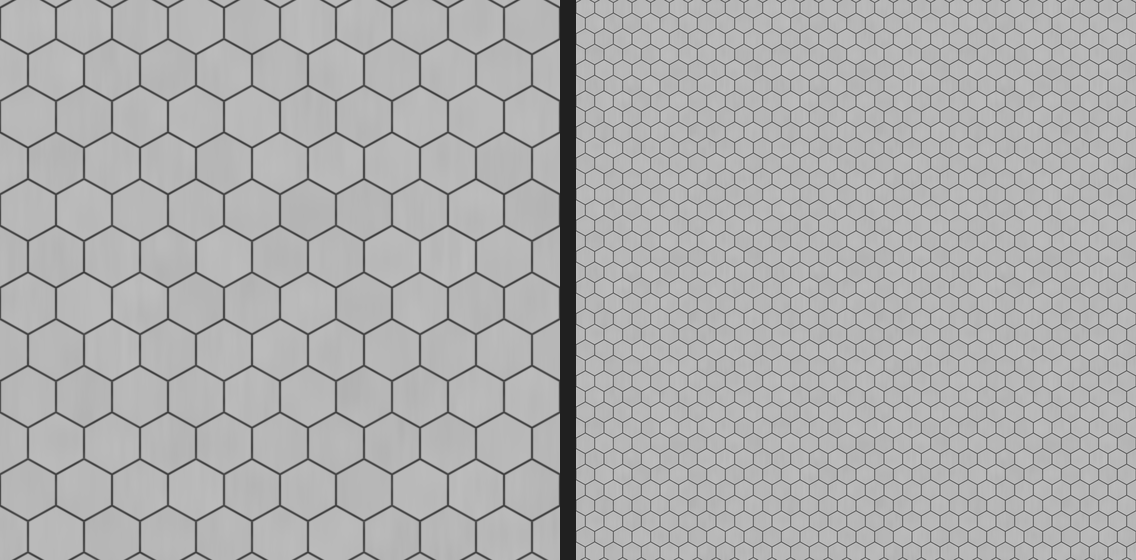
Left, the tile; right, the same tile 3 across and 3 down.
This pattern is drawn by a three.js fragment shader. Its source:

```glsl
varying vec2 vUv;

const vec2 TILES = vec2(10.0, 12.0);      // columns and staggered rows
const vec3 FACE_COLOR = vec3(0.72);
const vec3 JOINT_COLOR = vec3(0.24);
const float JOINT_HALF_WIDTH = 0.0036;    // includes the soft edge
const float TONE_VARIATION = 0.014;       // brightness spread between tiles
const float STREAK_STRENGTH = 0.026;
const float CLOUD_STRENGTH = 0.018;
const float JOINT_VARIATION = 0.05;
const vec2 BROAD_STREAKS = vec2(9.0, 1.3);
const vec2 FINE_STREAKS = vec2(22.0, 2.2);
const vec2 CLOUDS = vec2(2.2, 1.8);
const vec2 JOINT_GRAIN = vec2(60.0);
const vec2 NOISE_PERIOD = vec2(512.0);

float hash(vec2 p) {
  vec3 q = fract(p.xyx * vec3(0.1031, 0.1030, 0.0973));
  q += dot(q, q.yzx + 33.33);
  return fract((q.x + q.y) * q.z);
}

// Value noise that wraps after a whole number of cells
float wrappedNoise(vec2 p, vec2 period) {
  vec2 cell = floor(p);
  vec2 f = fract(p);
  f = f * f * (3.0 - 2.0 * f);
  vec2 a = mod(cell, period);
  vec2 b = mod(cell + 1.0, period);
  return mix(mix(hash(a), hash(vec2(b.x, a.y)), f.x),
             mix(hash(vec2(a.x, b.y)), hash(b), f.x), f.y);
}

// Distance from a point inside the hexagon to its nearest side
float hexInset(vec2 p, vec2 pitch) {
  vec2 slantNormal = normalize(vec2(pitch.y / 3.0, pitch.x / 2.0));
  float apothem = slantNormal.y * pitch.y * 2.0 / 3.0;
  p = abs(p);
  return min(pitch.x * 0.5 - p.x, apothem - dot(p, slantNormal));
}

// Faint vertical brushing, different on every tile
float faceShade(vec2 local, vec2 id) {
  vec2 seed = vec2(hash(id + 3.7), hash(id + 11.3)) * 200.0;
  float broad = wrappedNoise(local * BROAD_STREAKS + seed, NOISE_PERIOD) - 0.5;
  float fine = wrappedNoise(local * FINE_STREAKS + seed.yx, NOISE_PERIOD) - 0.5;
  float cloud = wrappedNoise(local * CLOUDS + seed + 50.0, NOISE_PERIOD) - 0.5;
  float brushing = mix(0.3, 1.0, hash(id + 23.9));
  return (hash(id + 1.3) - 0.5) * TONE_VARIATION
       + (0.65 * broad + 0.35 * fine) * STREAK_STRENGTH * brushing
       + cloud * CLOUD_STRENGTH;
}

void main() {
  // Two interleaved rectangular grids of tile centres
  vec2 pitch = 1.0 / TILES;
  vec2 spacing = pitch * vec2(1.0, 2.0);
  vec2 gridSize = TILES * vec2(1.0, 0.5);
  vec2 evenPos = vUv / spacing - vec2(0.0, 0.25);
  vec2 oddPos = vUv / spacing - vec2(0.5, 0.75);
  vec2 evenCell = floor(evenPos + 0.5);
  vec2 oddCell = floor(oddPos + 0.5);
  vec2 evenLocal = (evenPos - evenCell) * spacing;
  vec2 oddLocal = (oddPos - oddCell) * spacing;

  // Keep the hexagon that contains this point
  float evenInset = hexInset(evenLocal, pitch);
  float oddInset = hexInset(oddLocal, pitch);
  bool isEven = evenInset > oddInset;
  float inset = max(evenInset, oddInset);
  vec2 local = (isEven ? evenLocal : oddLocal) / pitch;
  vec2 id = isEven ? mod(evenCell, gridSize) : mod(oddCell, gridSize) + 40.0;

  // Tile face and joint
  vec3 face = FACE_COLOR + faceShade(local, id);
  float grain = wrappedNoise(vUv * JOINT_GRAIN, JOINT_GRAIN) - 0.5;
  vec3 joint = JOINT_COLOR + grain * JOINT_VARIATION;
  float faceMask = smoothstep(0.0, JOINT_HALF_WIDTH, inset);
  gl_FragColor = vec4(mix(joint, face, faceMask), 1.0);
}
```
